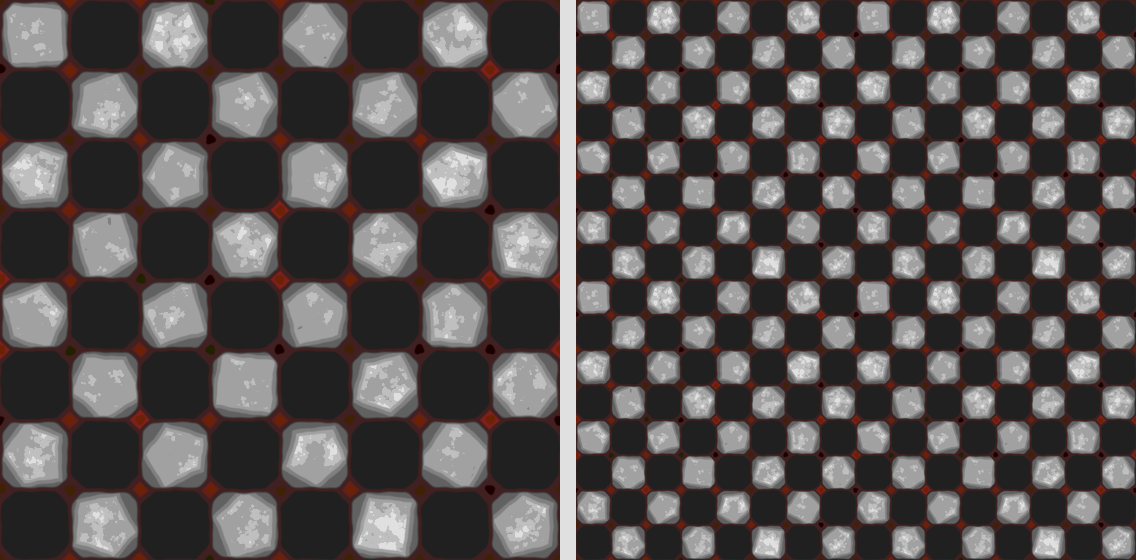
Left, the tile; right, the same tile 2 across and 2 down.
A Shadertoy shader for this pattern:

```glsl
#define GRID 8.0          // tiles across and down, even so the checks wrap
#define LIGHT_HALF 0.474  // half widths in tile units
#define DARK_HALF 0.482
#define LIGHT_CUT 0.15    // corner cuts
#define DARK_CUT 0.19
#define CORE_RADIUS 0.365 // worn facet in each light tile
#define STUD_RADIUS 0.13  // corner diamonds
#define WOBBLE 0.006
#define PATCH_LEVEL 0.62
#define GROUT vec3(0.25, 0.125, 0.125)
#define DARK_TILE vec3(0.125)

const float TAU = 6.2831853;

vec2 hash2(vec2 p) {
    vec3 q = fract(p.xyx * vec3(0.1031, 0.1030, 0.0973));
    q += dot(q, q.yzx + 33.33);
    return fract((q.xx + q.yz) * q.zy);
}

// Nearest-point distance on a lattice that wraps over the canvas
float cellular(vec2 uv, float count) {
    vec2 p = uv * count, base = floor(p);
    float nearest = 2.0;
    for (int y = -1; y <= 1; y++)
    for (int x = -1; x <= 1; x++) {
        vec2 cell = base + vec2(x, y);
        vec2 point = cell + hash2(mod(cell, count) + count);
        nearest = min(nearest, length(point - p));
    }
    return nearest;
}

float blotches(vec2 uv) {
    return 1.0 - 0.55 * cellular(uv, 20.0)
               - 0.30 * cellular(uv, 56.0)
               - 0.15 * cellular(uv, 144.0);
}

float smoothMax(float a, float b, float k) {
    float h = max(k - abs(a - b), 0.0) / k;
    return max(a, b) + 0.25 * h * h * k;
}

// Square with softly cut corners
float cutSquare(vec2 p, float halfWidth, float cut) {
    p = abs(p);
    float corner = (p.x + p.y - 2.0 * halfWidth + cut) * 0.7071;
    return smoothMax(max(p.x, p.y) - halfWidth, corner, 0.04);
}

// Irregular four- or five-sided facet, different in each tile
float facet(vec2 p, vec2 id) {
    vec2 seed = hash2(id + 71.0);
    float sides = seed.x < 0.45 ? 4.0 : 5.0;
    float d = -1.0;
    for (float k = 0.0; k < sides; k++) {
        vec2 r = hash2(id + 13.0 * k + 5.0) - 0.5;
        float angle = TAU * (k + seed.y + 0.25 * r.x) / sides;
        d = max(d, dot(p, vec2(cos(angle), sin(angle))) - CORE_RADIUS - 0.07 * r.y);
    }
    return d;
}

float fill(float d, float soft) {
    return 1.0 - smoothstep(-soft, soft, d);
}

vec3 lightTile(vec2 p, vec2 id, vec2 uv, float edge, float px) {
    float grain = blotches(uv);
    float core = facet(p, id) + 0.03 * (grain - 0.5);
    float inner = max(core, edge + 0.035);

    // Stepped tones from rim to facet
    float tone = mix(0.25, 0.38, fill(edge + 0.014, px));
    tone = mix(tone, 0.50, fill(max(core - 0.055, edge + 0.022), px));
    tone = mix(tone, 0.63, fill(inner, px));

    // Ragged worn patches, from none to plenty
    float wear = grain + mix(-0.15, 0.17, hash2(id + 37.0).x);
    float inset = fill(inner + 0.045, px);
    float soft = 2.0 * px;
    tone = mix(tone, 0.50, inset * fill(wear - 0.14, soft));
    tone = mix(tone, 0.75, inset * fill(PATCH_LEVEL - wear, soft));
    tone = mix(tone, 0.88, inset * fill(PATCH_LEVEL + 0.19 - wear, soft));
    return vec3(tone);
}

vec3 addStud(vec3 color, vec2 p, vec2 id, float px) {
    vec2 r = hash2(id + 113.0);
    float isRed = step(r.x, 0.48);
    float diamond = (abs(p.x) + abs(p.y) - STUD_RADIUS * mix(0.85, 1.1, r.y)) * 0.7071;
    vec3 shell = mix(vec3(0.38, 0.125, 0.10), vec3(0.50, 0.125, 0.10), step(0.65, r.y));
    color = mix(color, shell, isRed * fill(diamond, px));

    // Rounded centre: rust, brown, olive or near black
    vec3 centre = r.x < 0.48 ? vec3(0.42, 0.13, 0.02)
                : r.x < 0.78 ? vec3(0.25, 0.13, 0.01)
                : r.x < 0.88 ? vec3(0.13, 0.13, 0.00)
                             : vec3(0.11, 0.00, 0.00);
    vec2 offset = 0.025 * (hash2(id + 59.0) - 0.5);
    float angle = atan(p.y, p.x);
    float radius = 0.068 + 0.008 * sin(3.0 * angle + TAU * r.y);
    return mix(color, centre, fill(length(p - offset) - radius, px));
}

void mainImage(out vec4 fragColor, in vec2 fragCoord) {
    vec2 uv = fragCoord / iResolution.xy;
    float px = GRID / min(iResolution.x, iResolution.y);

    // Layered sines make the joints slightly uneven
    vec2 wave = sin(TAU * (uv.yx * 13.0 + vec2(0.1, 0.6)))
              + 0.6 * sin(TAU * (uv.yx * 29.0 + uv * 5.0));
    vec2 grid = uv * GRID + WOBBLE * wave;
    vec2 id = mod(floor(grid), GRID);
    vec2 p = fract(grid) - 0.5;
    bool isLight = mod(id.x + id.y, 2.0) > 0.5;

    float jitter = 0.008 * (hash2(id + 19.0).x - 0.5);
    float edge = cutSquare(p, (isLight ? LIGHT_HALF : DARK_HALF) + jitter,
                           isLight ? LIGHT_CUT : DARK_CUT);
    vec3 tile = isLight ? lightTile(p, id, uv, edge, px) : DARK_TILE;
    vec3 color = mix(GROUT, tile, fill(edge, px));

    vec2 corner = round(grid);
    color = addStud(color, grid - corner, mod(corner, GRID), px);
    fragColor = vec4(color, 1.0);
}
```
